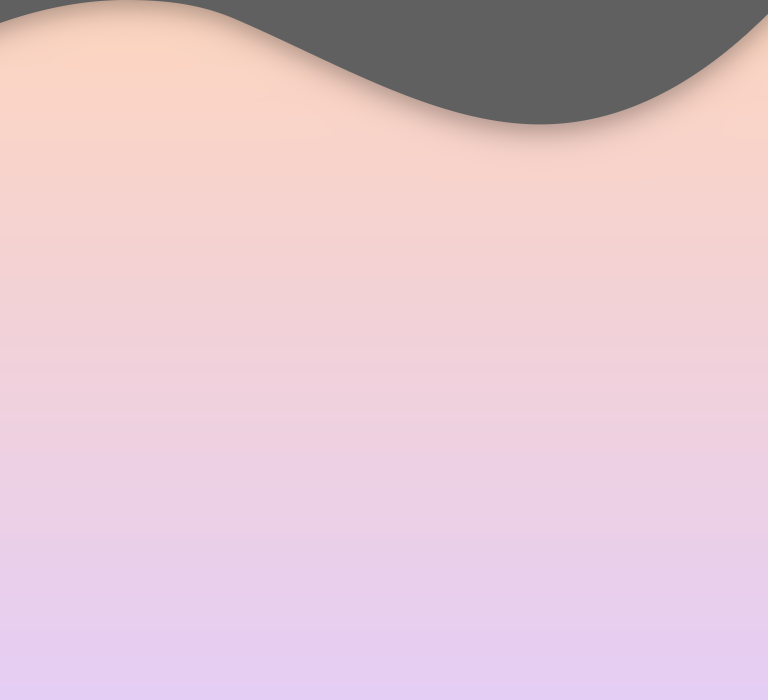
This background is drawn by a WebGL 2 fragment shader. Its source:

```glsl
#version 300 es
precision highp float;
// A soft peach-to-lavender vertical gradient under a grey wave along the top.
// The wave is a chain of cubic Hermite spans; its signed distance gives both
// the smooth edge and a blurred drop shadow. Lengths are in canvas widths.

uniform vec2 u_resolution;
out vec4 fragColor;

// Cubic span between points a and b (x, depth) with the given end slopes.
float hermite(float x, vec2 a, vec2 b, float slopeA, float slopeB) {
    float w = b.x - a.x;
    float t = (x - a.x) / w;
    float s = 1.0 - t;
    return a.y * s * s * (1.0 + 2.0 * t) + b.y * t * t * (3.0 - 2.0 * t)
         + w * t * s * (slopeA * s - slopeB * t);
}

// Depth of the wave's lower edge, measured down from the top.
float waveDepth(float x) {
    vec2 left = vec2(0.0, 0.030), crest = vec2(0.164, 0.0);
    vec2 bend = vec2(0.306, 0.0247), trough = vec2(0.703, 0.162);
    vec2 right = vec2(1.0, 0.018);
    if (x < crest.x) return hermite(x, left, crest, -0.35, 0.0);
    if (x < bend.x) return hermite(x, crest, bend, 0.0, 0.43);
    if (x < trough.x) return hermite(x, bend, trough, 0.43, 0.0);
    return hermite(x, trough, right, 0.0, -1.0);
}

// Approximate signed distance below the wave: height over its local slope.
float waveDistance(vec2 p) {
    float slope = (waveDepth(p.x + 0.002) - waveDepth(p.x - 0.002)) / 0.004;
    return (p.y - waveDepth(p.x)) / sqrt(1.0 + slope * slope);
}

void main() {
    vec2 p = vec2(gl_FragCoord.x, u_resolution.y - gl_FragCoord.y) / u_resolution.x;
    float height = gl_FragCoord.y / u_resolution.y;

    // Background gradient
    vec3 lavender = vec3(0.898, 0.807, 0.960);
    vec3 peach = vec3(0.992, 0.835, 0.748);
    vec3 color = mix(lavender, peach, height);

    // Drop shadow: the wave shifted down, with a sigmoid falloff
    float shadowDistance = waveDistance(p - vec2(0.0, 0.0104));
    color *= 1.0 - 0.32 / (1.0 + exp(shadowDistance * 94.0));

    // Grey wave with an edge one pixel wide
    float coverage = clamp(0.5 - waveDistance(p) * u_resolution.x, 0.0, 1.0);
    color = mix(color, vec3(0.378), coverage);

    fragColor = vec4(color, 1.0);
}
```
